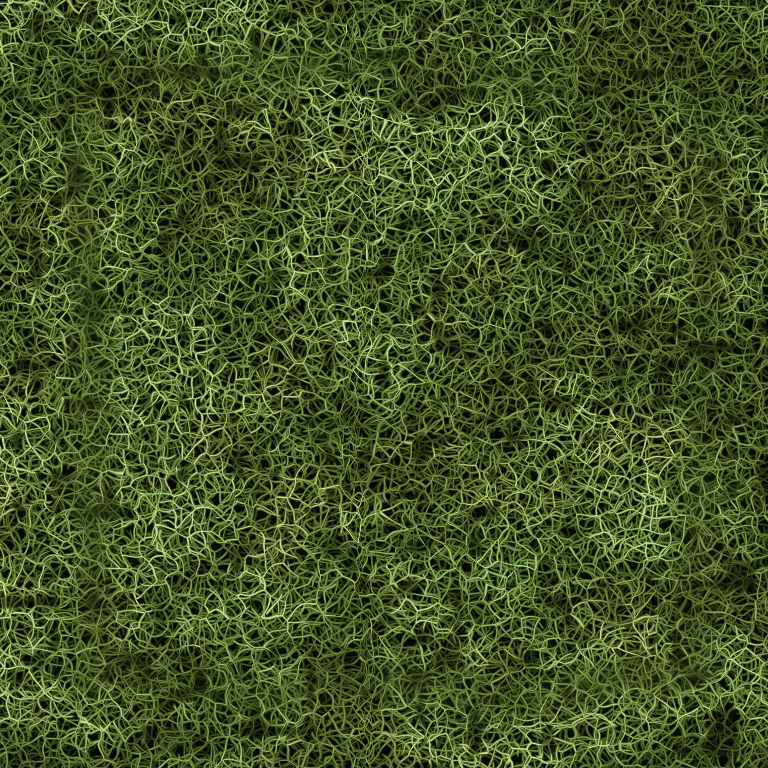
Reproduce this texture procedurally as a WebGL 2 fragment shader.

```glsl
#version 300 es
precision highp float;
// A dense tangle of thin green fibres over near-black gaps.
// Layers of warped cellular webs alternate with scattered curved strands,
// from dim at the back to bright at the front; a colour ramp tints the result.

uniform vec2 u_resolution;
out vec4 fragColor;

const int   LAYERS       = 7;
const float WEB_CELLS    = 40.0;    // web cells across the canvas
const float STRAND_CELLS = 45.0;    // strand cells across the canvas
const float FIBRE_WIDTH  = 0.0015;  // half width, in canvas units
const float BACK_LEVEL   = 0.30;
const float FRONT_LEVEL  = 1.10;
const float STRAND_REACH = 0.92;    // half length, in cells
const float FRAME_DULL   = 0.38;    // softness of the faint square band
const float CREASE_X     = 0.47;
const vec3 RAMP[7] = vec3[7](
  vec3(0.025, 0.032, 0.006), vec3(0.14, 0.18, 0.05), vec3(0.25, 0.32, 0.11),
  vec3(0.36, 0.45, 0.19), vec3(0.47, 0.58, 0.28), vec3(0.63, 0.74, 0.44),
  vec3(0.77, 0.86, 0.59));

vec2 hash2(vec2 p) {
  vec3 q = fract(vec3(p.xyx) * vec3(0.1031, 0.1030, 0.0973));
  q += dot(q, q.yzx + 33.33);
  return fract((q.xx + q.yz) * q.zy);
}

float valueNoise(vec2 p) {
  vec2 n = floor(p), f = fract(p);
  f = f * f * (3.0 - 2.0 * f);
  float low  = mix(hash2(n).x, hash2(n + vec2(1, 0)).x, f.x);
  float high = mix(hash2(n + vec2(0, 1)).x, hash2(n + 1.0).x, f.x);
  return mix(low, high, f.y);
}

// Layered sines bend straight edges into loose curls.
vec2 curl(vec2 p, float seed) {
  return p + 0.16 * sin(p.yx * 2.1 + seed + vec2(0.0, 2.0))
           + 0.06 * sin(p.yx * 4.9 + p * 1.3 + seed * 1.7);
}

float fibre(float dist, float width) {
  float t = dist / width;
  return exp(-t * t);
}

// Fibres along the borders between the two nearest cell points.
float web(vec2 p, float width) {
  vec2 n = floor(p), f = fract(p);
  vec2 a = vec2(9.0), b = vec2(9.0), idA = n, idB = n;
  for (int j = -1; j <= 1; j++)
    for (int i = -1; i <= 1; i++) {
      vec2 cell = vec2(i, j);
      vec2 r = cell + hash2(n + cell) - f;
      if (dot(r, r) < dot(a, a)) {
        b = a; idB = idA;
        a = r; idA = n + cell;
      } else if (dot(r, r) < dot(b, b)) {
        b = r; idB = n + cell;
      }
    }
  float dist = dot(0.5 * (a + b), normalize(b - a + 1e-5));
  float tone = mix(0.6, 1.0, hash2(idA + idB + 0.37).x);
  return tone * fibre(dist, width);
}

// One bent, wavy strand per cell, fading at both ends.
float strands(vec2 p, float width) {
  vec2 n = floor(p), f = fract(p);
  float best = 0.0;
  for (int j = -1; j <= 1; j++)
    for (int i = -1; i <= 1; i++) {
      vec2 cell = vec2(i, j);
      vec2 place = hash2(n + cell), look = hash2(n + cell + 71.3);
      vec2 r = f - cell - place;
      float angle = 6.2832 * look.x;
      vec2 dir = vec2(cos(angle), sin(angle));
      float along = dot(r, dir), across = dot(r, vec2(-dir.y, dir.x));
      float bend = look.y - 0.5, phase = 5.0 * along + 20.0 * look.y;
      float path = bend * along * along + 0.06 * sin(phase);
      float slope = 2.0 * bend * along + 0.30 * cos(phase);
      float dist = (across - path) * inversesqrt(1.0 + slope * slope);
      float ends = 1.0 - smoothstep(0.6, STRAND_REACH, abs(along));
      best = max(best, ends * mix(0.65, 1.0, place.y) * fibre(dist, width));
    }
  return best;
}

void main() {
  float size = min(u_resolution.x, u_resolution.y);
  vec2 uv = gl_FragCoord.xy / size;
  float width = max(FIBRE_WIDTH, 0.7 / size);

  // A vertical crease gathers the fibres closer together.
  float fold = (uv.x - CREASE_X - 0.012 * sin(uv.y * 11.0)) / 0.025;
  vec2 p = uv + vec2(0.014 * fold * exp(-fold * fold), 0.0);

  // Stack the layers from back to front.
  float light = 0.0;
  for (int k = 0; k < LAYERS; k++) {
    float depth = float(k) / float(LAYERS - 1), seed = float(k) * 2.4 + 1.0;
    vec2 turn = vec2(cos(seed), sin(seed));
    vec2 q = mat2(turn.x, turn.y, -turn.y, turn.x) * p + seed * 3.1;
    float cells = k % 2 == 0 ? WEB_CELLS : STRAND_CELLS;
    vec2 c = curl(q * cells, seed);
    float layer = k % 2 == 0 ? web(c, width * cells) : strands(c, width * cells);
    light = max(light, layer * mix(BACK_LEVEL, FRONT_LEVEL, depth));
  }

  // Uneven shade: broad patches, small hollows and a dull square band.
  float patches = 0.6 * valueNoise(uv * 9.0) + 0.4 * valueNoise(uv * 24.0 + 5.0);
  light *= mix(0.74, 1.18, smoothstep(0.15, 0.75, patches));
  light *= mix(0.5, 1.0, smoothstep(0.08, 0.3, valueNoise(uv * 42.0 + 17.0)));
  vec2 side = abs(uv - 0.51);
  float frame = max(side.x, side.y) - 0.40 + 0.05 * (valueNoise(uv * 6.0) - 0.5);
  float band = 1.0 - smoothstep(0.0, 0.05, abs(frame));
  light = mix(light, 0.28, FRAME_DULL * band * patches * 1.6);

  // Tint through the ramp, with a slight drift toward yellow.
  float stop = max(light - 0.02, 0.0) / 0.18;
  vec3 color = RAMP[0];
  for (int k = 1; k < 7; k++)
    color = mix(color, RAMP[k], clamp(stop - float(k - 1), 0.0, 1.0));
  color.r *= 0.97 + 0.08 * valueNoise(uv * 14.0 + 31.0);
  fragColor = vec4(color, 1.0);
}
```
